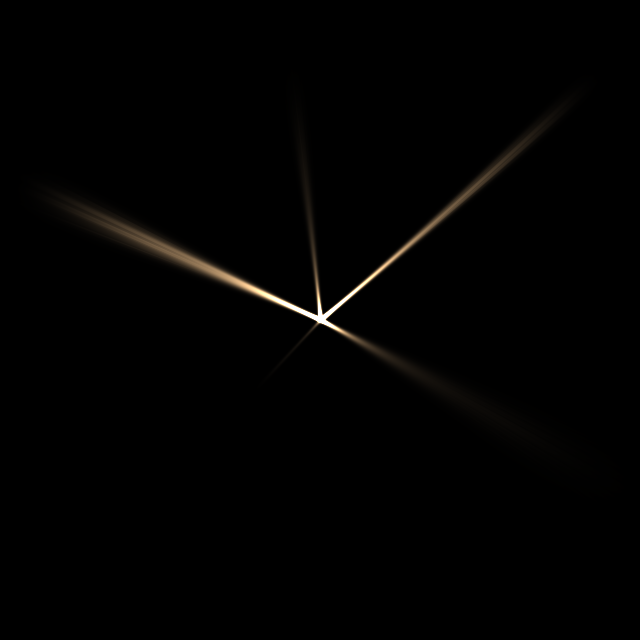
Write a WebGL 1 fragment shader that draws this background.

```glsl
precision highp float;

uniform vec2 u_resolution;

const vec2 SOURCE = vec2(0.5013, 0.5);       // point all beams leave from
const vec3 WARM_LIGHT = vec3(1.0, 0.81, 0.59);
const float CORE_RADIUS = 0.0035;
const float CORE_GAIN = 2.5;
const float MIN_WIDTH = 0.0016;              // beam width at the source
const float FADE_START = 0.5;                // share of the reach
const float STREAKS_PER_DEGREE = 3.0;
const float STREAK_DEPTH = 0.55;

float hash(float n) {
    n = fract(n * 0.1031);
    n *= n + 33.33;
    return fract(n * (n + n));
}

float noise(float x) {
    float cell = floor(x);
    float t = fract(x);
    return mix(hash(cell), hash(cell + 1.0), t * t * (3.0 - 2.0 * t));
}

// Light of one beam: heading and spread in degrees, bend in degrees per unit
float beam(vec2 p, float heading, float bend, float spread,
           float gain, float falloff, float reach) {
    float r = length(p);
    float angle = radians(heading + bend * r);
    vec2 axis = vec2(cos(angle), sin(angle));
    float along = dot(p, axis);
    float across = axis.x * p.y - axis.y * p.x;

    float width = length(vec2(r * radians(spread), MIN_WIDTH));
    float profile = exp(-0.5 * across * across / (width * width));
    float decay = gain / pow(max(r, 0.004), falloff);
    float fade = 1.0 - smoothstep(FADE_START * reach, reach, r);

    // Fine radial streaks appear away from the source
    float offset = degrees(across / max(r, 0.004));
    float streak = noise(offset * STREAKS_PER_DEGREE + heading + 200.0) - 0.5;
    float streaks = 1.0 + STREAK_DEPTH * streak * smoothstep(0.15, 0.4, r);

    return profile * decay * fade * streaks * smoothstep(-0.002, 0.002, along);
}

void main() {
    float side = min(u_resolution.x, u_resolution.y);
    vec2 p = (gl_FragCoord.xy - SOURCE * u_resolution) / side;

    // Wide left beam with a thin bright ridge
    float light = beam(p, 155.8, 0.0, 1.9, 0.12, 1.0, 0.53);
    light += beam(p, 154.3, 0.0, 0.35, 0.025, 1.0, 0.55);

    // Narrow upper right beam
    light += beam(p, 39.9, 3.0, 0.85, 0.13, 1.0, 0.59);

    // Faint upward, lower right and lower left beams
    light += beam(p, 95.8, 2.0, 1.3, 0.011, 1.4, 0.42);
    light += beam(p, -28.5, -2.0, 3.0, 0.0068, 1.5, 0.6);
    light += beam(p, 227.0, 0.0, 0.5, 0.004, 1.0, 0.16);

    // Hot core
    light += CORE_GAIN * exp(-dot(p, p) / (CORE_RADIUS * CORE_RADIUS));

    gl_FragColor = vec4(min(WARM_LIGHT * light, 1.0), 1.0);
}
```
